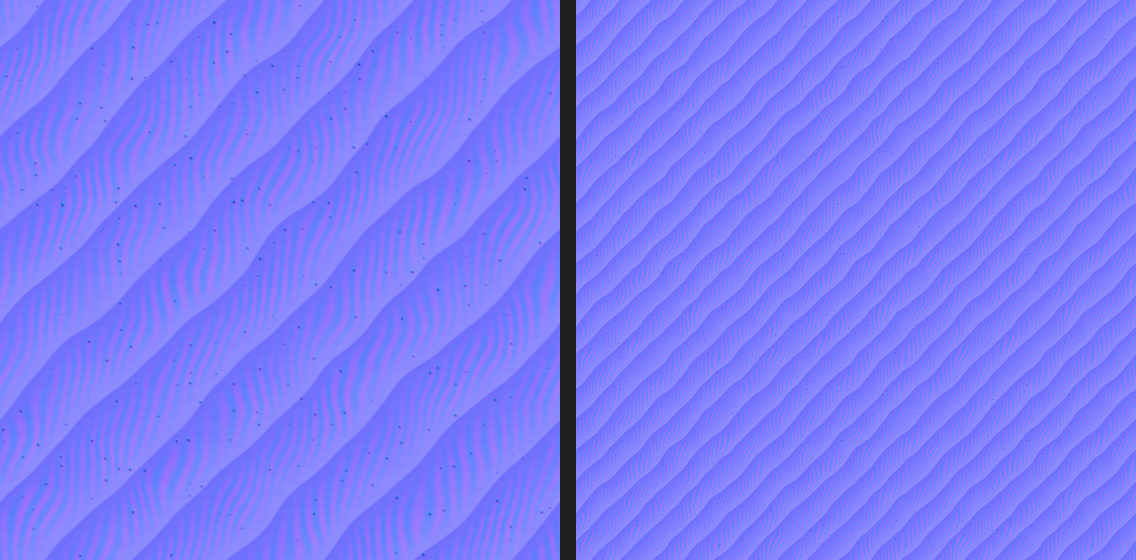
Left, the tile; right, the same tile 3 across and 3 down.
Write a WebGL 2 fragment shader that draws this texture map.

```glsl
#version 300 es
precision highp float;

#define BANDS 6.0
#define BAND_SHIFT 0.48
#define BAND_WARP 0.20
#define EDGE 0.045
#define RIPPLES 44.0
#define RIPPLE_LEAN 4.0
#define RIPPLE_BEND 1.9
#define RIPPLE_SLOPE 0.18
#define PIT_CELLS 40.0
#define PIT_CHANCE 0.17
#define GRAIN 0.035

uniform vec2 u_resolution;
out vec4 fragColor;

const float TAU = 6.28319;

vec2 hash2(vec2 p) {
    vec3 q = fract(p.xyx * vec3(0.1031, 0.1030, 0.0973));
    q += dot(q, q.yzx + 33.33);
    return fract((q.xx + q.yz) * q.zy);
}

vec2 gradientAt(vec2 cell, vec2 period, float seed) {
    float angle = TAU * hash2(mod(cell, period) + seed).x;
    return vec2(cos(angle), sin(angle));
}

// Gradient noise that wraps after a whole number of cells
float wrapNoise(vec2 uv, vec2 period, float seed) {
    vec2 p = uv * period;
    vec2 i = floor(p), f = p - i;
    vec2 w = f * f * f * (f * (f * 6.0 - 15.0) + 10.0);
    vec2 e = vec2(1.0, 0.0);
    float a = dot(gradientAt(i, period, seed), f);
    float b = dot(gradientAt(i + e.xy, period, seed), f - e.xy);
    float c = dot(gradientAt(i + e.yx, period, seed), f - e.yx);
    float d = dot(gradientAt(i + e.xx, period, seed), f - e.xx);
    return mix(mix(a, b, w.x), mix(c, d, w.x), w.y);
}

// Small dimples: xy is slope, z is darkness
vec3 pits(vec2 uv) {
    vec2 p = uv * PIT_CELLS;
    vec2 cell = mod(floor(p), PIT_CELLS);
    vec2 pick = hash2(cell + 71.0);
    vec2 center = 0.25 + 0.5 * hash2(cell + 137.0);
    float radius = mix(0.06, 0.11, pick.y);
    vec2 d = (fract(p) - center) / radius;
    float fall = exp(-dot(d, d)) * step(pick.x, PIT_CHANCE);
    return vec3(d * 0.6 - vec2(0.35, 0.1), 0.16) * fall * mix(0.4, 1.0, pick.y);
}

void main() {
    vec2 uv = gl_FragCoord.xy / u_resolution;

    // Diagonal bands with gently wandering edges
    float warp = wrapNoise(uv, vec2(5.0), 11.0) + 0.4 * wrapNoise(uv, vec2(11.0), 23.0);
    float phase = BANDS * (uv.x - uv.y) - BAND_SHIFT + BAND_WARP * warp;
    float band = mod(floor(phase), BANDS);
    float t = fract(phase);
    float edge = max(EDGE, fwidth(phase));
    float rise = t * (1.0 - smoothstep(1.0 - edge, 1.0, t));
    vec2 slope = mix(vec2(-0.125, -0.125), vec2(0.125, 0.105), rise);

    // Near-vertical ripples that fade at both band edges
    float bend = RIPPLE_BEND * wrapNoise(uv, vec2(6.0), 37.0)
               + 0.5 * wrapNoise(uv, vec2(13.0), 41.0);
    float ripplePhase = RIPPLES * uv.x - RIPPLE_LEAN * uv.y
                      + bend + 0.5 * t * t + hash2(vec2(band, 5.0)).x;
    float envelope = smoothstep(0.0, 0.30, t) * (1.0 - smoothstep(0.60, 0.97, t));
    float patchiness = clamp(1.0 + 0.8 * wrapNoise(uv, vec2(9.0), 53.0), 0.4, 1.4);
    float ripple = sin(TAU * ripplePhase) * envelope * patchiness;
    slope += RIPPLE_SLOPE * ripple * vec2(1.0, -0.25);

    // Fine grain and faint scratches
    slope.x += GRAIN * wrapNoise(uv, vec2(90.0, 70.0), 61.0);
    slope.y += GRAIN * wrapNoise(uv, vec2(35.0, 120.0), 67.0);

    // Pitted wear, then encode the surface normal
    vec3 pit = pits(uv);
    slope += pit.xy;
    float facing = sqrt(max(1.0 - dot(slope, slope), 0.0));
    vec3 color = vec3(slope, facing) * 0.5 + 0.5;
    color -= pit.z * vec3(0.6, 0.4, 0.8);
    fragColor = vec4(clamp(color, 0.0, 1.0), 1.0);
}
```
